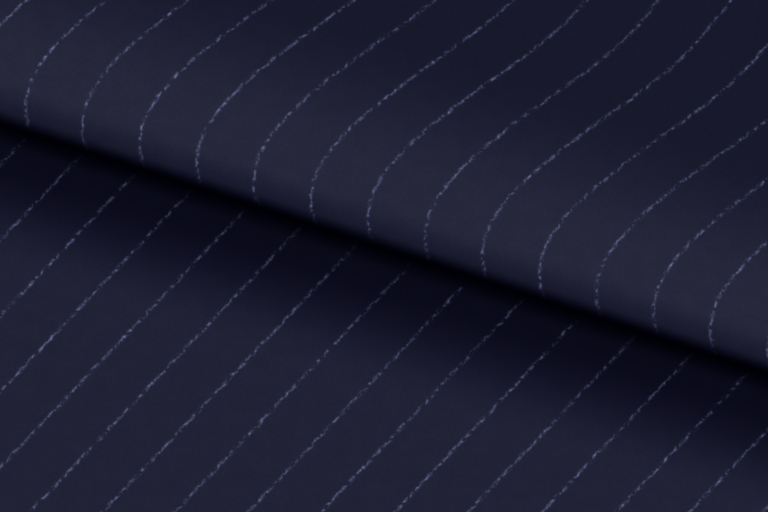
Reproduce this texture procedurally as a WebGL 2 fragment shader.

```glsl
#version 300 es
precision highp float;

uniform vec2 u_resolution;
out vec4 fragColor;

const vec3 THREAD = vec3(0.41, 0.44, 0.60);
const float FOLD_HEIGHT = 0.7695;
const float FOLD_SLOPE = 0.3255;
const float THREAD_RADIUS = 0.0033;

vec2 hashGradient(vec2 cell) {
  vec3 q = fract(vec3(cell.xyx) * vec3(0.1031, 0.1030, 0.0973));
  q += dot(q, q.yzx + 33.33);
  float angle = 6.2832 * fract((q.x + q.y) * q.z);
  return vec2(cos(angle), sin(angle));
}

float gradientNoise(vec2 p) {
  vec2 i = floor(p), f = fract(p);
  vec2 s = f * f * f * (f * (f * 6.0 - 15.0) + 10.0);
  float a = dot(hashGradient(i), f);
  float b = dot(hashGradient(i + vec2(1, 0)), f - vec2(1, 0));
  float c = dot(hashGradient(i + vec2(0, 1)), f - vec2(0, 1));
  float d = dot(hashGradient(i + vec2(1, 1)), f - vec2(1, 1));
  return mix(mix(a, b, s.x), mix(c, d, s.x), s.y);
}

// Sideways shift of a stripe as the cloth rolls away from the fold
float rollShift(float d) {
  float t = d - 0.53;
  float flatten = 0.5 * (t + sqrt(t * t + 0.007));
  return 1.05 * d - 0.1758 * (1.0 - exp(-d / 0.124)) - 0.44 * flatten;
}

float upperCoord(vec2 p, float d) {
  return (p.x - rollShift(max(d, -0.05)) - 0.058) / 0.1115;
}

float lowerCoord(vec2 p) {
  float c = p.x + 0.95 * (1.0 - p.y) - 0.3066;
  float bow = 0.01 * sin(3.1416 * clamp(c / 2.0, 0.0, 1.0));
  return (c + bow) / 0.1422;
}

// Soft thread centred on whole values of u, broken into separate beads
float pinstripe(float u, vec2 p, float pixel) {
  float slope = length(vec2(dFdx(u), dFdy(u))) / pixel;
  float id = floor(u + 0.5);
  float wobble = 0.0026 * gradientNoise(vec2(id * 7.37, p.y * 75.0));
  float dist = (u - id) / slope + wobble;
  float radius = max(THREAD_RADIUS, 0.7 * pixel);
  float body = exp(-dist * dist / (radius * radius));
  float beads = gradientNoise(vec2(p.x * 95.0, p.y * 95.0 - p.x * 25.0));
  float flecks = gradientNoise(p * 165.0 + 40.0);
  float runs = gradientNoise(vec2(id * 5.13 + 0.4, p.y * 26.0));
  float strength = 0.30 + 0.85 * beads + 0.65 * flecks + 0.25 * runs;
  return body * clamp(strength, 0.03, 0.95);
}

// Light on the rolled upper layer
float upperLight(float d) {
  float lit = mix(0.153, 0.096, smoothstep(0.12, 0.42, d));
  float turn = 0.6 * smoothstep(-0.012, 0.02, d) + 0.4 * smoothstep(0.0, 0.08, d);
  return lit * turn;
}

// Light on the lower layer, with the shadow cast by the fold
float lowerLight(float e) {
  return 0.04 * smoothstep(0.010, 0.06, e) + 0.092 * smoothstep(0.07, 0.29, e);
}

vec3 navyCloth(float light) {
  float blue = light + 0.02 + 0.06 * (1.0 - exp(-28.0 * light));
  return vec3(light, light * 1.02, blue);
}

// Fine even grain with faint broad mottling
float weave(vec2 p) {
  float grain = gradientNoise(p * 150.0);
  float mottle = gradientNoise(p * vec2(28.0, 36.0));
  return 1.0 + 0.06 * grain + 0.05 * mottle;
}

void main() {
  float pixel = 1.0 / u_resolution.y;
  vec2 p = gl_FragCoord.xy * pixel;
  float d = p.y - (FOLD_HEIGHT - FOLD_SLOPE * p.x);

  // Two layers meet at the dark crease
  float isUpper = smoothstep(-0.012 - pixel, -0.012 + pixel, d);
  float light = mix(lowerLight(-d), upperLight(d), isUpper) * weave(p);

  float upper = pinstripe(upperCoord(p, d), p, pixel);
  float lower = pinstripe(lowerCoord(p), p, pixel);
  upper *= smoothstep(-0.012, 0.02, d);
  lower *= smoothstep(0.012, 0.06, -d);
  float thread = mix(lower, upper, isUpper);

  vec3 threadColor = THREAD * (0.5 + 0.5 * clamp(light / 0.14, 0.0, 1.0));
  vec3 color = mix(navyCloth(light), threadColor, thread);
  fragColor = vec4(color, 1.0);
}
```
